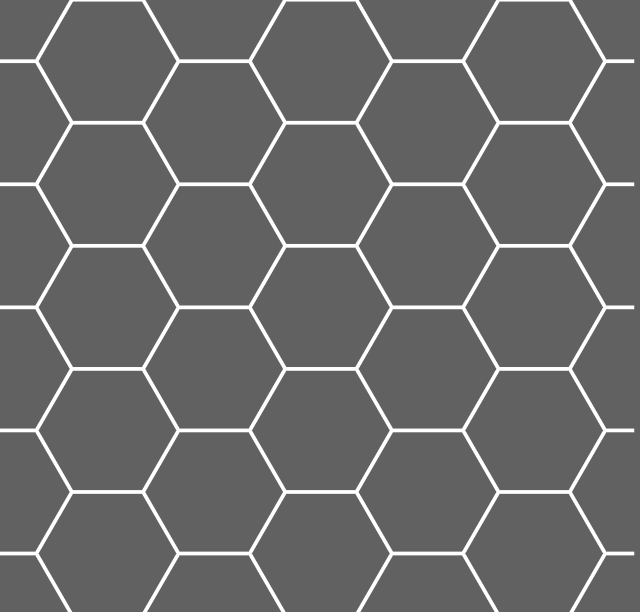
A Shadertoy shader for this pattern:

```glsl
// Lengths are fractions of the canvas width.
const vec2 TILE = vec2(1.0 / 3.0, 0.1923);     // holds two staggered cells
const vec2 CELL_CENTRE = vec2(0.5013, 0.476);
const float LINE_WIDTH = 0.00586;
const float LINES_END = 0.991;                 // lines stop short of the right edge
const vec3 GROUND = vec3(0.38);
const vec3 LINE = vec3(1.0);

// Offset from the nearest centre of the staggered lattice
vec2 hexOffset(vec2 p) {
    vec2 even = mod(p + 0.5 * TILE, TILE) - 0.5 * TILE;
    vec2 odd = mod(p, TILE) - 0.5 * TILE;
    return dot(even, even) < dot(odd, odd) ? even : odd;
}

// Distance to the closest side of the cell
float hexEdgeDistance(vec2 offset) {
    vec2 q = abs(offset);
    vec2 toNeighbour = 0.5 * TILE;
    float flatSide = 0.5 * TILE.y - q.y;
    float slantedSide = 0.5 * length(toNeighbour) - dot(q, normalize(toNeighbour));
    return min(flatSide, slantedSide);
}

void mainImage(out vec4 fragColor, in vec2 fragCoord) {
    float pixel = 1.0 / iResolution.x;
    vec2 p = fragCoord * pixel;

    // Antialiased outline, trimmed at the right margin
    float edge = hexEdgeDistance(hexOffset(p - CELL_CENTRE));
    float line = clamp((0.5 * LINE_WIDTH - edge) / pixel + 0.5, 0.0, 1.0);
    line *= clamp((LINES_END - p.x) / pixel + 0.5, 0.0, 1.0);

    fragColor = vec4(mix(GROUND, LINE, line), 1.0);
}
```
